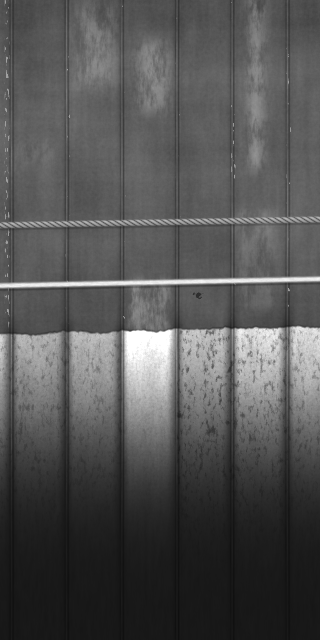
Reproduce this texture procedurally as a Shadertoy shader.

```glsl
const float SEAM_START = 0.036;
const float PANEL_WIDTH = 0.1724;

vec2 hashGradient(vec2 cell) {
    vec3 q = fract(cell.xyx * vec3(0.1031, 0.1030, 0.0973));
    q += dot(q, q.yzx + 33.33);
    return fract((q.xx + q.yz) * q.zy) * 2.0 - 1.0;
}

float gradientNoise(vec2 p) {
    vec2 i = floor(p), f = fract(p);
    vec2 u = f * f * f * (f * (f * 6.0 - 15.0) + 10.0);
    float a = dot(hashGradient(i), f);
    float b = dot(hashGradient(i + vec2(1, 0)), f - vec2(1, 0));
    float c = dot(hashGradient(i + vec2(0, 1)), f - vec2(0, 1));
    float d = dot(hashGradient(i + 1.0), f - 1.0);
    return mix(mix(a, b, u.x), mix(c, d, u.x), u.y);
}

float fbm(vec2 p) {
    float sum = 0.0, amp = 0.8;
    for (int i = 0; i < 4; i++) {
        sum += amp * gradientNoise(p);
        p = p * 2.03 + 17.7;
        amp *= 0.55;
    }
    return sum;
}

float softBox(vec2 p, vec2 center, vec2 halfSize, float blur) {
    vec2 m = 1.0 - smoothstep(-blur, blur, abs(p - center) - halfSize);
    return m.x * m.y;
}

float band(float d, float halfWidth, float blur) {
    return 1.0 - smoothstep(halfWidth - blur, halfWidth + blur, abs(d));
}

// Ragged boundary between painted and bare metal
float waterline(float x, float f) {
    return 0.958 + 0.025 * x - 0.006 * sin(3.1416 * f)
         + 0.009 * gradientNoise(vec2(x * 16.0, 3.5))
         + 0.006 * gradientNoise(vec2(x * 75.0, 8.5));
}

float paintedMetal(vec2 p, float f, float edge) {
    float tone = 0.345 + 0.03 * smoothstep(1.1, 1.5, p.y) - 0.06 * smoothstep(1.75, 2.0, p.y);
    tone += 0.09 * fbm(p * vec2(6.0, 3.5)) + 0.03 * fbm(p * vec2(38.0, 3.0));
    tone += 0.025 * fbm(p * vec2(2.0, 22.0)) + 0.035 * fbm(p * 95.0);
    // Chalky stains
    float stain = 0.8 * softBox(p, vec2(0.30, 1.86), vec2(0.065, 0.13), 0.05);
    stain += softBox(p, vec2(0.475, 1.76), vec2(0.052, 0.11), 0.04);
    stain += 1.1 * softBox(p, vec2(0.80, 1.75), vec2(0.026, 0.28), 0.035);
    stain += 0.5 * softBox(p, vec2(0.80, 1.19), vec2(0.06, 0.16), 0.03);
    stain += 1.1 * softBox(p, vec2(0.463, 1.04), vec2(0.068, 0.085), 0.025);
    stain += 0.4 * softBox(p, vec2(0.11, 1.52), vec2(0.07, 0.04), 0.04);
    float wear = smoothstep(-0.45, 0.35, fbm(p * vec2(18.0, 8.0)) + 0.5 * fbm(p * vec2(90.0, 30.0)));
    tone += 0.17 * stain * wear;
    // Damp shade above the waterline
    float damp = exp(-max(p.y - edge, 0.0) * 20.0);
    float corner = 1.0 - smoothstep(0.0, 0.2, min(f, 1.0 - f));
    return tone * (1.0 - damp * (0.1 + 0.3 * corner));
}

float bareMetal(vec2 p, float f, int panel, float depth) {
    float glow[7] = float[7](0.58, 0.48, 0.52, 0.72, 0.55, 0.66, 0.66);
    float roughness[7] = float[7](0.6, 0.6, 0.5, 0.2, 1.0, 0.85, 0.6);
    float light = glow[panel] * exp(-depth * depth * 7.8);
    float center = panel == 3 ? 1.0 : 0.0;
    light += (0.1 + 0.2 * center) * exp(-depth * 9.0);
    float sides = smoothstep(0.0, 0.14, f) * (1.0 - smoothstep(0.8, 0.98, f));
    light *= mix(0.55, 1.0, sides);
    // Fine pitting, stretched downwards
    float grain = fbm(p * vec2(85.0, 42.0)) + 0.35 * fbm(p * vec2(22.0, 9.0));
    float pits = smoothstep(-0.05, 0.55, grain) * roughness[panel];
    light *= 1.06 - 0.55 * pits + 0.16 * fbm(p * 120.0) + 0.16 * fbm(p * vec2(20.0, 6.0));
    return 0.092 + light + 0.012 * fbm(p * vec2(80.0, 14.0));
}

float addSeam(float tone, vec2 p, float s, float px) {
    float seam = floor(s + 0.5);
    float d = (s - seam) * PANEL_WIDTH + 0.0015 * gradientNoise(vec2(seam * 3.7, p.y * 2.0));
    float worn = clamp(0.7 + 0.9 * fbm(vec2(seam * 5.3, p.y * 9.0)), 0.25, 1.0);
    float blur = max(px, 0.0018);
    tone *= 1.0 - 0.14 * exp(-d * d * 7000.0);
    tone *= 1.0 - 0.3 * worn * band(d + 0.0045, 0.0014, blur);
    tone *= 1.0 - 0.32 * band(d - 0.005, 0.0014, blur);
    tone *= 1.0 + 0.38 * worn * band(d, 0.0018, blur);
    tone *= 1.0 + 0.12 * worn * band(d - 0.011, 0.001, blur);
    // Paint flecks along the joint
    float amount = 0.03 + 0.25 * (1.0 - smoothstep(0.2, 0.8, abs(seam)));
    amount += 0.2 * softBox(vec2(seam, p.y), vec2(4.0, 1.53), vec2(0.3, 0.13), 0.08);
    float fleck = gradientNoise(vec2(seam * 9.0 + d * 170.0, p.y * 48.0)) + 0.4 * fbm(p * 60.0);
    float offset = seam == 0.0 ? 0.014 : -0.004;
    fleck = smoothstep(0.42, 0.6, fleck + amount) * band(d + offset, 0.007, 0.003);
    return mix(tone, 0.72, 0.75 * fleck * smoothstep(0.96, 1.0, p.y));
}

float addRope(float tone, vec2 p, float px) {
    float v = (p.y - 1.296 - 0.018 * p.x) / 0.0105;
    float strands = 0.5 + 0.5 * sin(6.2832 * (p.x * 48.0 + v * 0.8));
    float rope = mix(0.36, 0.74, sqrt(strands)) * (0.9 + 0.15 * v);
    tone *= 1.0 - 0.2 * band(v + 1.1, 0.4, 0.35);
    return mix(tone, rope, band(v, 0.85, 1.2 * px / 0.0105));
}

float addBar(float tone, vec2 p, float px) {
    float v = (p.y - 1.107 - 0.021 * p.x) / 0.0105;
    float bar = mix(0.52, 0.93, smoothstep(-0.9, -0.2, v)) - 0.32 * smoothstep(0.2, 0.9, v);
    bar += 0.1 * fbm(p * vec2(50.0, 140.0));
    tone *= 1.0 - 0.25 * band(v + 1.2, 0.35, 0.3);
    return mix(tone, bar, band(v, 0.88, 1.2 * px / 0.0105));
}

void mainImage(out vec4 fragColor, in vec2 fragCoord) {
    vec2 p = fragCoord / iResolution.x;
    float px = 1.0 / iResolution.x;
    float s = (p.x - SEAM_START) / PANEL_WIDTH;
    float f = fract(s);
    int panel = clamp(int(floor(s)) + 1, 0, 6);
    float edge = waterline(p.x, f);

    float bare = bareMetal(p, f, panel, max(edge - p.y, 0.0));
    float painted = paintedMetal(p, f, edge);
    float tone = mix(bare, painted, smoothstep(-0.004, 0.004, p.y - edge));
    float rim = 0.5 + fbm(vec2(p.x * 30.0, 2.5));
    tone *= 1.0 - 0.3 * clamp(rim, 0.0, 1.0) * band(p.y - edge - 0.004, 0.002, 0.003);
    tone = addSeam(tone, p, s, px);

    // Small ragged blot
    vec2 blot = p - vec2(0.62, 1.08);
    float blotEdge = length(blot) - 0.009 - 0.022 * gradientNoise(p * 95.0);
    tone *= 1.0 - 0.5 * (1.0 - smoothstep(-px, px, blotEdge));

    tone = addRope(tone, p, px);
    tone = addBar(tone, p, px);
    fragColor = vec4(vec3(clamp(tone, 0.0, 1.0)), 1.0);
}
```
